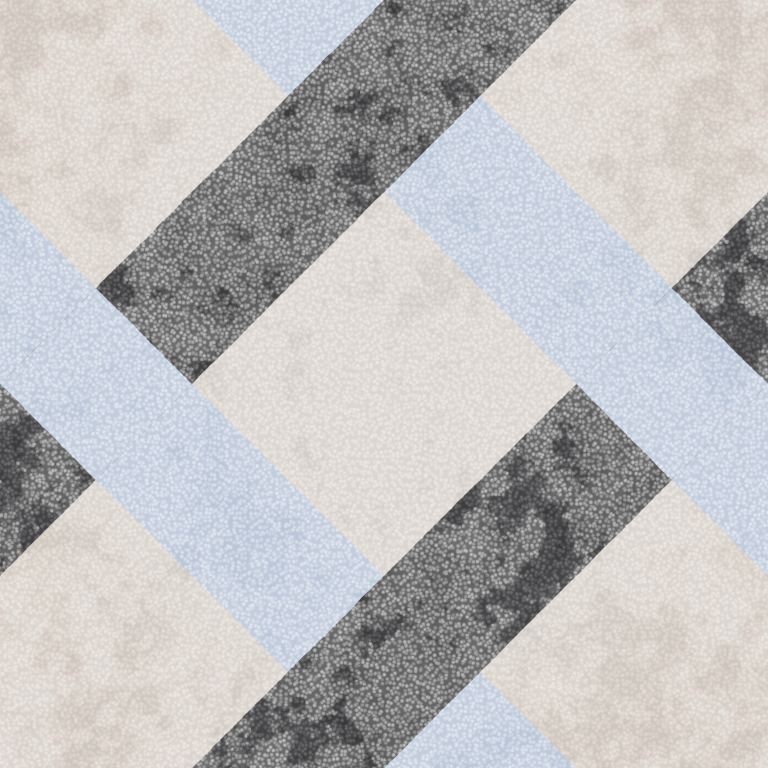
Write a three.js fragment shader that draws this pattern.

```glsl
varying vec2 vUv;

#define PERIOD 0.75
#define HALF_BAND 0.125
#define EDGE_SOFT 0.0015
#define EDGE_ROUGH 0.003
#define GRAIN_SCALE 175.0
#define CREAM vec3(0.860, 0.840, 0.818)
#define WARM_CREAM vec3(0.842, 0.808, 0.778)
#define BLUE vec3(0.765, 0.805, 0.870)
#define DEEP_BLUE vec3(0.715, 0.765, 0.840)
#define CHARCOAL vec3(0.385, 0.385, 0.388)
#define SOOT vec3(0.290, 0.290, 0.297)

vec3 hash3(vec2 cell) {
  vec3 k = vec3(dot(cell, vec2(127.1, 311.7)), dot(cell, vec2(269.5, 183.3)),
                dot(cell, vec2(419.2, 371.9)));
  return fract(sin(k) * 43758.55);
}

// x: distance to nearest point, y: blended cell value, z: nearest cell value
vec3 cellular(vec2 p) {
  vec2 base = floor(p), f = fract(p);
  float nearest = 4.0, id = 0.0, sum = 0.0, weight = 0.0;
  for (int j = -1; j <= 1; j++) {
    for (int i = -1; i <= 1; i++) {
      vec2 cell = vec2(float(i), float(j));
      vec3 h = hash3(base + cell);
      vec2 d = cell + h.xy - f;
      float d2 = dot(d, d);
      float w = exp(-6.0 * d2);
      sum += w * h.z;
      weight += w;
      if (d2 < nearest) { nearest = d2; id = h.z; }
    }
  }
  return vec3(sqrt(nearest), sum / weight, id);
}

// Layered cellular noise, centred on 0.5
float mottle(vec2 p) {
  float sum = 0.0, amp = 0.5, total = 0.0;
  for (int i = 0; i < 4; i++) {
    sum += amp * cellular(p).y;
    total += amp;
    amp *= 0.62;
    p = mat2(1.68, 1.26, -1.26, 1.68) * p + 7.3;
  }
  return sum / total;
}

// Coverage of the repeating stripe across one diagonal
float band(float across) {
  float d = abs(fract(across / PERIOD) - 0.5) * PERIOD - HALF_BAND;
  return 1.0 - smoothstep(-EDGE_SOFT, EDGE_SOFT, d);
}

void main() {
  vec2 p = vUv - 0.5;

  // Surface wear
  float broad = mottle(p * 6.0 + 3.0);
  float fine = mottle(p * 30.0 + 11.0);
  float wear = mix(broad, fine, 0.5);
  vec3 speck = cellular(p * GRAIN_SCALE);
  float grain = (1.0 - smoothstep(0.12, 0.68, speck.x)) * (0.6 + 0.6 * speck.z);

  // Weave: the band on top alternates at each crossing
  vec2 across = vec2(p.x - p.y, p.x + p.y) + EDGE_ROUGH * (fine - 0.5);
  float darkBand = band(across.x);
  float blueBand = band(across.y);
  vec2 index = floor(across / PERIOD);
  float darkOnTop = mod(index.x + index.y, 2.0);

  // Cream ground, warmer toward the corners
  float warmth = smoothstep(0.25, 0.65, length(p)) * smoothstep(0.36, 0.60, wear);
  vec3 cream = mix(CREAM, WARM_CREAM, warmth);
  cream += 0.055 * grain - 0.035 * smoothstep(0.52, 0.64, wear);

  // Blue bands with faded blotches
  vec3 blue = mix(BLUE, DEEP_BLUE, 0.6 * smoothstep(0.49, 0.60, wear));
  blue += vec3(0.10, 0.085, 0.055) * grain;

  // Charcoal bands with soot patches and one long stain
  vec2 q = mat2(0.90, 0.43, -0.43, 0.90) * (p - vec2(0.19, -0.16));
  float stain = exp(-dot(q * vec2(13.0, 7.0), q * vec2(13.0, 7.0)));
  float soot = smoothstep(0.50, 0.58, wear + 0.11 * stain);
  vec3 dark = mix(CHARCOAL, SOOT, soot);
  dark += grain * mix(0.27, 0.13, soot) + 0.18 * (0.5 - fine);

  vec3 under = mix(blue, dark, darkOnTop);
  float bothBands = darkBand * blueBand;
  vec3 color = mix(cream, dark, darkBand);
  color = mix(color, blue, blueBand * (1.0 - darkBand));
  color = mix(color, under, bothBands);

  // Sparse pale chips
  vec3 chip = cellular(p * 65.0 + 5.0);
  float flake = step(0.965, chip.z) * (1.0 - smoothstep(0.08, 0.24, chip.x));
  color = mix(color, vec3(0.91), 0.55 * flake * smoothstep(0.48, 0.58, broad));

  gl_FragColor = vec4(color, 1.0);
}
```
